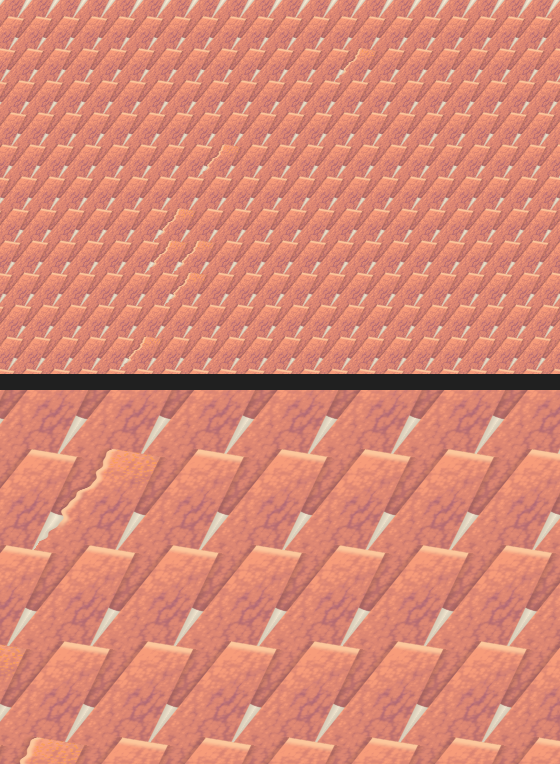
Top, the full canvas; bottom, a detail of the centre.
Give the GLSL for this pattern, as a WebGL 2 fragment shader.

```glsl
#version 300 es
precision highp float;

uniform vec2 u_resolution;
out vec4 outColor;

const float COLUMNS = 20.15;           // repeats across the canvas
const float ROW_PITCH = 1.153;         // row spacing, in column widths
const float ROW_SHIFT = 0.304;         // leftward step of each lower row
const vec2 FIRST_TOP = vec2(0.89, -0.524);
const float LEAN = 0.64;
const float TOP_TILT = 0.15;
const float TOP_HALF_WIDTH = 0.30;
const float FLARE = 0.16;
const float TILE_LENGTH = 1.9;
const float RIM_WIDTH = 0.075;
const float SHADOW_REACH = 0.10;
const vec2 GRAIN_SCALE = vec2(13.0, 7.0);

const vec3 CREAM = vec3(0.97, 0.92, 0.83);
const vec3 RIM = vec3(0.99, 0.78, 0.61);
const vec3 CORAL = vec3(0.97, 0.61, 0.48);
const vec3 CLAY = vec3(0.87, 0.53, 0.45);
const vec3 MAUVE = vec3(0.74, 0.44, 0.43);
const vec3 AMBER = vec3(0.98, 0.62, 0.34);

vec2 hash22(vec2 p) {
    vec3 q = fract(p.xyx * vec3(0.1031, 0.1030, 0.0973));
    q += dot(q, q.yzx + 33.33);
    return fract((q.xx + q.yz) * q.zy);
}

// Distance to the nearest scattered cell point
float cellNoise(vec2 p) {
    vec2 cell = floor(p);
    vec2 f = p - cell;
    float nearest = 2.0;
    for (int j = -1; j <= 1; j++) {
        for (int i = -1; i <= 1; i++) {
            vec2 o = vec2(i, j);
            vec2 r = o + hash22(cell + o + 40.0) - f;
            nearest = min(nearest, dot(r, r));
        }
    }
    return sqrt(nearest);
}

// Chipped tiles gather in a slanting band, with one stray scuff
bool isWorn(vec2 id) {
    bool inBand = abs(id.x - 8.5) < 1.0 && id.y > 4.0;
    bool chipped = mod(id.y - 2.0 * id.x, 4.0) == 3.0 || id.y == 8.0;
    return (inBand && chipped) || id == vec2(13.0, 2.0);
}

float raggedEdge(float y) {
    return 0.045 * sin(y * 11.0 + 0.6) + 0.022 * sin(y * 27.0) + 0.012 * sin(y * 51.0);
}

vec3 tileColor(vec2 q, float halfWidth, float leftEdge, float worn) {
    float streaks = cellNoise(q * GRAIN_SCALE);
    float specks = cellNoise(q * GRAIN_SCALE.yx * 2.1 + 9.0);
    float side = q.x / halfWidth;

    // Coral crown deepening to mauve on the lower right
    float shade = 0.12 + 0.40 * q.y + 0.16 * side;
    shade += 0.55 * (streaks - 0.45) + 0.40 * (specks - 0.45);
    float patchMask = exp(-10.0 * (q.x - 0.09) * (q.x - 0.09) - 9.0 * (q.y - 0.62) * (q.y - 0.62));
    shade += 0.22 * patchMask;
    vec3 color = mix(CORAL, CLAY, smoothstep(0.0, 0.46, shade));
    color = mix(color, MAUVE, smoothstep(0.46, 0.95, shade));
    color += vec3(-0.05, -0.03, 0.03) * patchMask * smoothstep(0.4, 0.75, streaks);

    // Pale lip along the top, amber flecks where it has worn off
    float lip = 1.0 - smoothstep(RIM_WIDTH * 0.35, RIM_WIDTH * 1.3, q.y);
    color = mix(color, RIM, lip * (1.0 - 0.85 * worn));
    float flecks = smoothstep(0.35, 0.15, specks) * smoothstep(0.45, 0.1, q.y);
    color = mix(color, AMBER, worn * flecks * 0.8);

    // Broken left side
    float chip = (1.0 - smoothstep(0.03, 0.11, leftEdge)) * smoothstep(1.0, 0.85, q.y);
    return mix(color, RIM, worn * chip);
}

void main() {
    vec2 pos = vec2(gl_FragCoord.x, u_resolution.y - gl_FragCoord.y) / u_resolution.x * COLUMNS;
    float aa = 0.75 * COLUMNS / u_resolution.x;
    float baseRow = floor((pos.y - FIRST_TOP.y) / ROW_PITCH);
    vec3 color = CREAM;

    // Each lower row covers the one above
    for (int k = -1; k <= 1; k++) {
        float row = baseRow + float(k);
        if (row < 0.0) continue;
        float y = pos.y - FIRST_TOP.y - row * ROW_PITCH;
        float x = pos.x - FIRST_TOP.x + row * ROW_SHIFT + LEAN * y;
        float column = round(x);
        x -= column;
        y -= TOP_TILT * x;

        float worn = isWorn(vec2(column, row)) ? 1.0 : 0.0;
        float halfWidth = min(TOP_HALF_WIDTH + FLARE * max(y, 0.0), 0.495);
        float leftEdge = x + halfWidth + worn * raggedEdge(y);
        float sides = 0.82 * min(leftEdge, halfWidth - x);
        float ends = min(y, TILE_LENGTH - y - 0.8 * x * x);
        float inside = min(sides, ends);

        float shadow = smoothstep(-SHADOW_REACH, 0.0, sides) * step(0.0, ends);
        color *= 1.0 - 0.13 * shadow;
        float cover = smoothstep(-aa, aa, inside);
        if (cover > 0.0) {
            color = mix(color, tileColor(vec2(x, y), halfWidth, leftEdge, worn), cover);
        }
    }
    outColor = vec4(clamp(color, 0.0, 1.0), 1.0);
}
```
